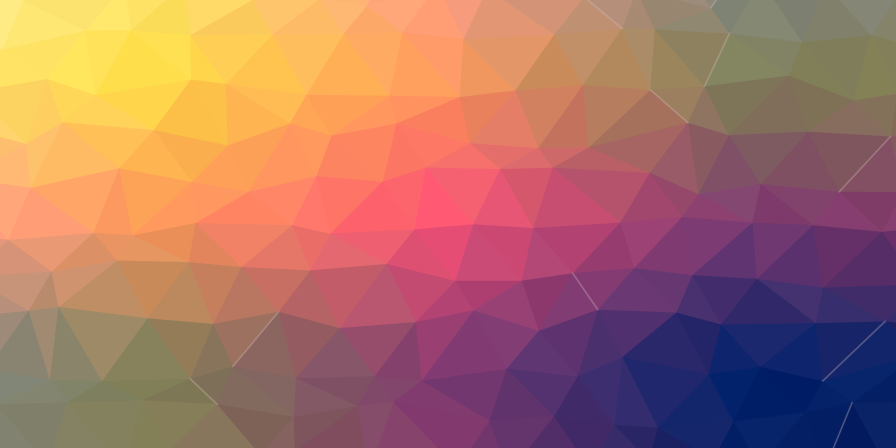
This background is drawn by a Shadertoy shader. Its source:

```glsl
// Low-poly triangle mesh, shaded from yellow through pink to navy.

const vec2 CELL = vec2(0.148, 0.104);   // mesh cell, in canvas heights
const vec2 ORIGIN = vec2(0.02, 0.076);  // mesh offset
const float JITTER = 0.6;

const vec3 PALE   = vec3(1.00, 0.91, 0.52);
const vec3 YELLOW = vec3(1.00, 0.87, 0.26);
const vec3 PINK   = vec3(1.00, 0.32, 0.46);
const vec3 NAVY   = vec3(0.00, 0.13, 0.42);
const vec3 DUSK   = vec3(0.03, 0.12, 0.38);

vec2 hash22(vec2 p) {
    vec3 q = fract(vec3(p.xyx) * vec3(0.1031, 0.1030, 0.0973));
    q += dot(q, q.yzx + 33.33);
    return fract((q.xx + q.yz) * q.zy);
}

float cross2(vec2 a, vec2 b) {
    return a.x * b.y - a.y * b.x;
}

// Five-stop colour ramp
vec3 ramp(float t) {
    vec3 c = mix(PALE, YELLOW, clamp(t / 0.18, 0.0, 1.0));
    c = mix(c, PINK, clamp((t - 0.18) / 0.31, 0.0, 1.0));
    c = mix(c, NAVY, clamp((t - 0.49) / 0.33, 0.0, 1.0));
    return mix(c, DUSK, clamp((t - 0.82) / 0.18, 0.0, 1.0));
}

// Average of a left-to-right and a top-to-bottom ramp
vec3 gradient(vec2 uv) {
    return 0.5 * (ramp(uv.x) + ramp(1.0 - uv.y));
}

// Jittered vertex; odd rows are shifted by half a cell
vec2 meshVertex(vec2 id) {
    vec2 stagger = vec2(0.5 * mod(id.y, 2.0), 0.0);
    vec2 offset = (hash22(id + 57.0) - 0.5) * JITTER;
    return ORIGIN + (id + stagger + offset) * CELL;
}

// Signed distance to the line a-b, positive on its left
float lineSide(vec2 p, vec2 a, vec2 b) {
    return cross2(b - a, p - a) / length(b - a);
}

float segmentDistance(vec2 p, vec2 a, vec2 b) {
    vec2 d = b - a;
    return length(p - a - d * clamp(dot(p - a, d) / dot(d, d), 0.0, 1.0));
}

// Adds one flat triangle: colour times coverage, and coverage
void addTriangle(inout vec4 sum, vec2 p, vec2 a, vec2 b, vec2 c,
                 float aspect, float pixel, float shade) {
    float winding = sign(cross2(b - a, c - a));
    float inside = min(winding * lineSide(p, a, b),
                   min(winding * lineSide(p, b, c), winding * lineSide(p, c, a)));
    float coverage = clamp(0.5 + inside / pixel, 0.0, 1.0);
    vec2 middle = (a + b + c) / 3.0;
    vec3 colour = gradient(middle / vec2(aspect, 1.0)) + 0.035 * (shade - 0.5);
    sum += vec4(colour, 1.0) * coverage;
}

void mainImage(out vec4 fragColor, in vec2 fragCoord) {
    float aspect = iResolution.x / iResolution.y;
    float pixel = 1.0 / iResolution.y;
    vec2 p = fragCoord * pixel;
    vec2 home = floor((p - ORIGIN) / CELL);
    vec4 sum = vec4(0.0);
    float hairline = 0.0;

    for (int j = -1; j <= 1; j++) {
        for (int i = -1; i <= 1; i++) {
            vec2 id = home + vec2(float(i), float(j));
            vec2 a = meshVertex(id);
            vec2 b = meshVertex(id + vec2(1.0, 0.0));
            vec2 c = meshVertex(id + vec2(1.0, 1.0));
            vec2 d = meshVertex(id + vec2(0.0, 1.0));

            // Rotate the corners so that a-c is the shorter diagonal
            if (distance(b, d) < distance(a, c)) {
                vec2 corner = a;
                a = b; b = c; c = d; d = corner;
            }
            vec2 shade = hash22(id + 113.0);
            addTriangle(sum, p, a, b, c, aspect, pixel, shade.x);
            addTriangle(sum, p, a, c, d, aspect, pixel, shade.y);

            // Rare pale seams, more frequent toward the right
            float chance = mix(0.02, 0.10, a.x / aspect);
            float seam = 1.0 - smoothstep(0.0, 0.0012 + pixel, segmentDistance(p, a, c));
            hairline = max(hairline, seam * step(hash22(id + 211.0).x, chance));
        }
    }

    vec3 colour = sum.rgb / max(sum.a, 0.001);
    colour = mix(colour, vec3(0.85, 0.75, 0.75), 0.35 * hairline);
    fragColor = vec4(clamp(colour, 0.0, 1.0), 1.0);
}
```
